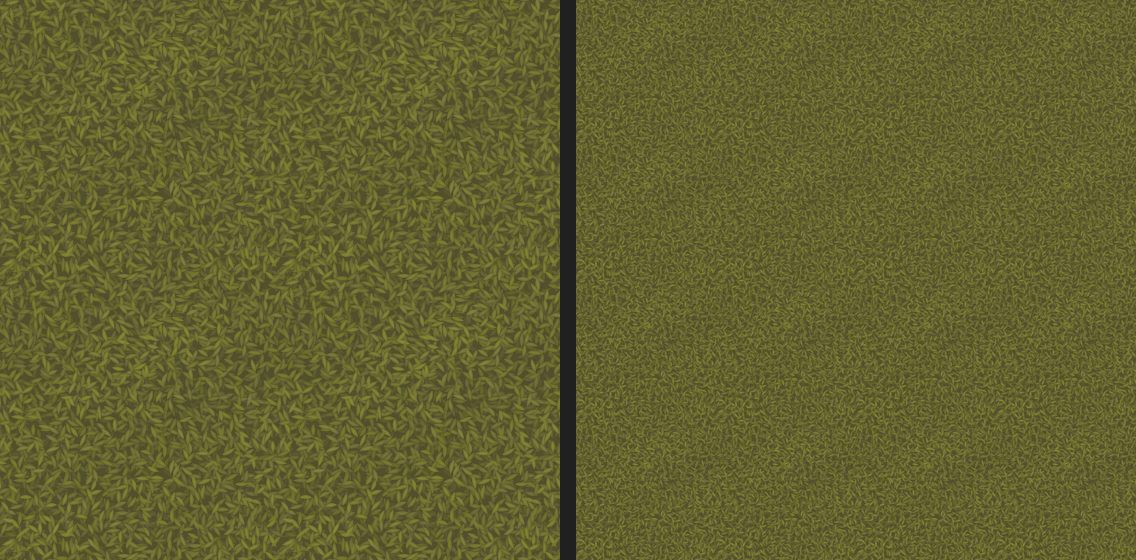
Left: one tile. Right: repeated 2 by 2.
Reproduce this texture procedurally as a three.js fragment shader.

```glsl
// Dense olive grass: short curved blades scattered over a wrapping cell grid.
// Five layers are painted from dark to light, each shading the one below.
// The grid repeats twice across the canvas, so every edge continues.
varying vec2 vUv;

const float CELLS = 26.0; // cells in one repeat

vec4 hash4(vec3 p) {
  vec4 q = fract(p.xyzx * vec4(0.1031, 0.1030, 0.0973, 0.1099));
  q += dot(q, q.wzxy + 33.33);
  return fract((q.xxyz + q.yzzw) * q.zywx);
}

// Signed distance to a bent blade that tapers at both tips
float bladeDistance(vec2 p, float angle, float halfLength, float bend) {
  float c = cos(angle), s = sin(angle);
  float along = dot(p, vec2(c, s));
  float across = dot(p, vec2(-s, c)) + bend * along * along;
  float h = along / halfLength;
  return abs(across) - 0.195 * (1.0 - h * h);
}

// Nearest blade of one layer: distance, brightness offset, tint
vec3 bladeLayer(vec2 p, float layer) {
  vec2 cell = floor(p);
  vec3 nearest = vec3(9.0, 0.0, 0.0);
  for (int y = -1; y <= 1; y++) {
    for (int x = -1; x <= 1; x++) {
      vec2 id = cell + vec2(float(x), float(y));
      vec3 key = vec3(mod(id, CELLS) + 1.0, layer * 7.0 + 3.0);
      vec4 place = hash4(key);
      vec4 look = hash4(key + vec3(41.0, 17.0, 59.0));
      float d = bladeDistance(p - id - place.xy, place.z * 6.2832,
                              mix(0.56, 0.73, place.w), (look.x - 0.5) * 0.5);
      if (d < nearest.x) nearest = vec3(d, look.y - 0.5, look.z - 0.5);
    }
  }
  return nearest;
}

void main() {
  vec2 p = vUv * CELLS * 2.0;
  float light = 0.16;
  float tint = 0.0;

  // Paint the layers upward, with a soft shadow around each blade
  for (int i = 0; i < 5; i++) {
    float layer = float(i);
    vec3 blade = bladeLayer(p + layer * vec2(0.37, 0.61), layer);
    float shadow = 1.0 - smoothstep(-0.05, 0.16, blade.x);
    float cover = 1.0 - smoothstep(-0.08, 0.06, blade.x);
    float ridge = 1.0 - smoothstep(-0.19, -0.02, blade.x);
    float tone = (0.27 + 0.135 * layer + 0.26 * blade.y) * (0.82 + 0.24 * ridge);
    light = mix(light * (1.0 - 0.45 * shadow), tone, cover);
    tint = mix(tint, blade.z, cover);
  }

  // Broad, faint patches of shade
  vec2 w = vUv * 12.56637;
  float patches = sin(w.x + 2.0 * sin(w.y)) + sin(2.0 * w.y - w.x + 1.3);
  light *= 1.0 + 0.04 * patches;

  vec3 color = mix(vec3(0.285, 0.278, 0.168), vec3(0.520, 0.525, 0.205), light);
  color += tint * vec3(0.01, -0.005, 0.05);
  gl_FragColor = vec4(color, 1.0);
}
```
